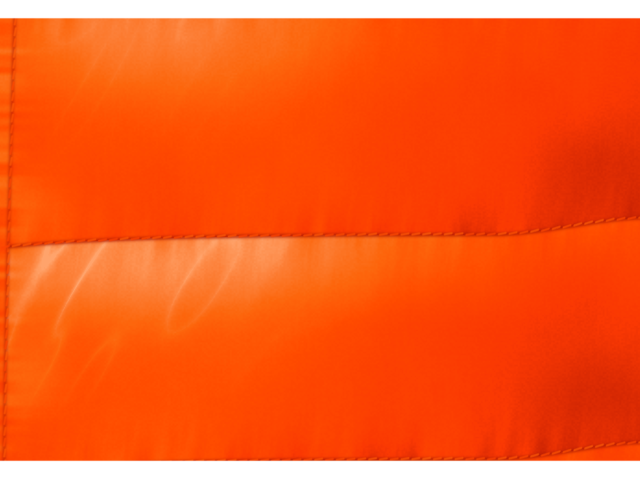
Write a Shadertoy shader that draws this texture.

```glsl
// Glossy orange quilted fabric: two puffed panels, stitched seams, white bands above and below.
#define UPPER_ROW 0.490
#define LOWER_ROW 0.468
#define BAND_LOW 0.040
#define BAND_HIGH 0.962
#define STITCH_PITCH 0.0225
#define STITCH_RADIUS 0.0023
#define GROOVE_WIDTH 0.0048
#define PUCKER 0.42
#define CREASE 0.34
#define SHEEN 0.43
#define GRAIN 0.05

const vec3 SHADOW = vec3(0.80, 0.14, 0.01);
const vec3 RED    = vec3(0.98, 0.22, 0.01);
const vec3 ORANGE = vec3(1.00, 0.30, 0.00);
const vec3 AMBER  = vec3(0.99, 0.40, 0.05);
const vec3 PEACH  = vec3(0.99, 0.50, 0.22);
const vec3 GLOSS  = vec3(1.00, 0.64, 0.42);
const vec3 GROOVE = vec3(0.70, 0.11, 0.01);

float hash(vec2 p) {
    return fract(sin(dot(p, vec2(127.1, 311.7))) * 43758.5453);
}

float noise(vec2 p) {
    vec2 i = floor(p), f = fract(p);
    f = f * f * (3.0 - 2.0 * f);
    return mix(mix(hash(i), hash(i + vec2(1, 0)), f.x),
               mix(hash(i + vec2(0, 1)), hash(i + vec2(1, 1)), f.x), f.y);
}

float fbm(vec2 p) {
    float sum = 0.0, amp = 0.5;
    for (int i = 0; i < 4; i++) {
        sum += amp * noise(p);
        p = p * 2.03 + 7.3;
        amp *= 0.5;
    }
    return sum / 0.9375;
}

float blob(vec2 p, vec2 center, vec2 size) {
    vec2 q = (p - center) / size;
    return exp(-dot(q, q));
}

// Five-step colour ramp, deep shadow at 0 to gloss at 1.25
vec3 fabricColor(float tone) {
    float t = tone * 4.0;
    vec3 c = mix(SHADOW, RED, clamp(t, 0.0, 1.0));
    c = mix(c, ORANGE, clamp(t - 1.0, 0.0, 1.0));
    c = mix(c, AMBER, clamp(t - 2.0, 0.0, 1.0));
    c = mix(c, PEACH, clamp(t - 3.0, 0.0, 1.0));
    return mix(c, GLOSS, clamp(t - 4.0, 0.0, 1.0));
}

// Curves of the horizontal and the vertical seam
float seamHeight(float u) {
    return 0.484 + 0.028 * (1.0 - exp(-5.0 * u)) + 0.035 * smoothstep(0.77, 1.02, u);
}

float sideSeam(float y) {
    return 0.008 + 0.024 * pow(y, 1.4);
}

// Dark groove with short, slightly tilted thread dashes
vec3 sewSeam(vec3 color, float along, float across, float strength, float aa) {
    float id = floor(along / STITCH_PITCH);
    float wobble = hash(vec2(id, 3.0)) - 0.5;
    vec2 q = vec2((fract(along / STITCH_PITCH) - 0.5) * STITCH_PITCH, across);
    q.y -= 0.0012 + 0.0015 * wobble + 0.16 * q.x;
    q.x -= clamp(q.x, -0.30 * STITCH_PITCH, 0.30 * STITCH_PITCH);
    float groove = exp(-pow(across / GROOVE_WIDTH, 2.0));
    float thread = smoothstep(aa, -aa, length(q) - STITCH_RADIUS);
    color = mix(color, GROOVE, strength * groove);
    return mix(color, fabricColor(0.5 + 0.3 * wobble), 0.75 * thread);
}

void mainImage(out vec4 fragColor, in vec2 fragCoord) {
    vec2 p = fragCoord / iResolution.y;
    float u = fragCoord.x / iResolution.x;
    float aa = 1.0 / iResolution.y;

    // Panel coordinates: h runs from 0 at the lower seam to 1 at the upper one
    float d = p.y - seamHeight(u);
    float rowSize = d > 0.0 ? UPPER_ROW : LOWER_ROW;
    float row = d > 0.0 ? 0.0 : floor(d / rowSize);
    float h = d / rowSize - row;
    float lower = row < 0.0 ? 1.0 : 0.0;
    vec2 panel = vec2(u, h);

    // Broad light and shade of the puffed panels
    float tone = 0.44 - 0.17 * smoothstep(0.25, 1.0, u) + 0.22 * (fbm(p * 3.5 + row * 5.0) - 0.5);
    tone += SHEEN * blob(panel, vec2(0.24, 0.86), vec2(0.34, 0.30));
    tone += (0.10 + 0.18 * lower) * smoothstep(0.55, 0.98, h) * (1.0 - 0.6 * smoothstep(0.55, 1.0, u));
    tone += 0.26 * blob(panel, vec2(0.04, 0.14 + 0.25 * lower), vec2(0.06, 0.17));
    tone -= 0.20 * blob(panel, vec2(0.93, 0.20), vec2(0.13, 0.25));
    tone -= 0.14 * exp(-h / 0.13) * smoothstep(0.1, 0.7, u);

    // Fine puckers at the seams and slanted creases on the glossy side
    float nearSeam = exp(-h / 0.13) + exp(-abs(1.0 - h) / 0.15);
    tone += PUCKER * nearSeam * (fbm(vec2(p.x * 34.0 - p.y * 5.0, h * 3.0 + row * 9.0)) - 0.5);
    float fold = noise(vec2((p.x - 0.6 * p.y) * 17.0, p.y * 5.0 + row * 4.0));
    float ridge = pow(1.0 - abs(2.0 * fold - 1.0), 5.0) - 0.25;
    float creased = smoothstep(0.65, 0.0, u) * smoothstep(0.15, 0.85, h);
    tone += CREASE * ridge * creased * (0.25 + 0.75 * lower);

    // Ribbed strip beyond the side seam
    float side = p.x - sideSeam(p.y);
    float ribs = noise(vec2(p.x * 8.0, p.y * 75.0)) - 0.5;
    tone += 0.35 * ribs * exp(-abs(side) / 0.03);
    float strip = 0.48 + 0.22 * p.y + 0.35 * ribs;
    tone = mix(strip, tone, smoothstep(-aa, aa, side));
    tone += GRAIN * (noise(p * 260.0) - 0.5);

    // Seams, then the white bands
    vec3 color = fabricColor(tone);
    color = sewSeam(color, p.y, side, 0.50, aa);
    float nearest = abs(d) < abs(d + LOWER_ROW) ? d : d + LOWER_ROW;
    color = sewSeam(color, p.x, nearest, 0.72 * smoothstep(-aa, aa, side), aa);
    float cloth = smoothstep(-aa, aa, p.y - BAND_LOW) * smoothstep(-aa, aa, BAND_HIGH - p.y);
    fragColor = vec4(mix(vec3(1.0), color, cloth), 1.0);
}
```
